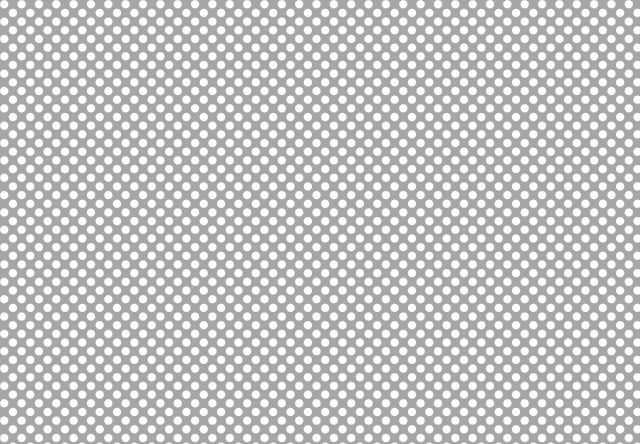
This pattern is drawn by a Shadertoy shader. Its source:

```glsl
// Staggered polka dots: white discs on flat grey, evenly spaced and identical.
// Two square lattices, offset by half a cell, give the distance to the nearest
// dot centre; the edge is blended over about one pixel.

#define COLUMNS 36.89              // lattice cells across the canvas width
#define FIRST_DOT vec2(0.245)      // first centre from the top left, in cells
#define DOT_RADIUS 0.237           // in cells
#define EDGE_PIXELS 1.1            // width of the blended edge
#define GROUND_COLOUR vec3(0.65)
#define DOT_COLOUR vec3(1.0)

// Distance to the nearest point of the unit lattice
float latticeDistance(vec2 p) {
    return length(fract(p + 0.5) - 0.5);
}

// Signed distance to the nearest dot of both lattices
float dotDistance(vec2 p) {
    return min(latticeDistance(p), latticeDistance(p + 0.5)) - DOT_RADIUS;
}

void mainImage(out vec4 fragColor, in vec2 fragCoord) {
    // Cell units, measured down from the top left corner
    float cellsPerPixel = COLUMNS / iResolution.x;
    vec2 fromTopLeft = vec2(fragCoord.x, iResolution.y - fragCoord.y);
    vec2 cell = fromTopLeft * cellsPerPixel - FIRST_DOT;

    // Linear coverage across the edge
    float edge = EDGE_PIXELS * cellsPerPixel;
    float coverage = clamp(0.5 - dotDistance(cell) / edge, 0.0, 1.0);

    fragColor = vec4(mix(GROUND_COLOUR, DOT_COLOUR, coverage), 1.0);
}
```
